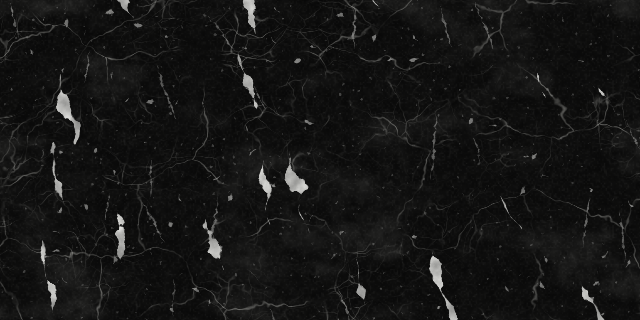
Write a Shadertoy shader that draws this texture.

```glsl
// Black marble: a dark clouded ground, a warped cellular net of hairline cracks,
// and leaning, ragged pale shards with thin slivers, chips and dust.
// Shards come from one jittered-grid function used at four sizes.

#define LEAN 0.27            // tilt of the shards from vertical, radians
#define SHARD_LENGTH 0.135   // half length of the large shards
#define SHARD_WIDTH 0.0165   // half width of the large shards
#define SHARD_CHANCE 0.8
#define HAIR_WIDTH 0.0022
#define HAIR_LIGHT 0.22
#define WARP 0.20
#define GROUND 0.027
#define CLOUD_LIGHT 0.055
#define GRAIN_LIGHT 0.045
#define CALCITE vec3(0.72, 0.72, 0.71)
#define STONE_TINT vec3(1.0, 1.0, 0.97)

float hash(vec2 p) {
    vec3 q = fract(p.xyx * 0.1031);
    q += dot(q, q.yzx + 33.33);
    return fract((q.x + q.y) * q.z);
}

vec2 hash2(vec2 p) {
    return vec2(hash(p), hash(p + 57.3));
}

float noise(vec2 p) {
    vec2 i = floor(p), f = fract(p);
    f = f * f * (3.0 - 2.0 * f);
    return mix(mix(hash(i), hash(i + vec2(1, 0)), f.x),
               mix(hash(i + vec2(0, 1)), hash(i + vec2(1, 1)), f.x), f.y);
}

float fbm(vec2 p) {
    float sum = 0.0, amp = 0.516;
    for (int i = 0; i < 5; i++) {
        sum += amp * noise(p);
        p = mat2(1.6, 1.2, -1.2, 1.6) * p + 11.7;
        amp *= 0.5;
    }
    return sum;
}

// Distance to the border between the two nearest cells
float crackDistance(vec2 p, float scale) {
    p *= scale;
    vec2 cell = floor(p), a = vec2(9.0), b = vec2(9.0);
    for (int j = -1; j <= 1; j++)
    for (int i = -1; i <= 1; i++) {
        vec2 id = cell + vec2(i, j);
        vec2 r = id + hash2(id + scale * 3.0) - p;
        if (dot(r, r) < dot(a, a)) { b = a; a = r; }
        else if (dot(r, r) < dot(b, b)) b = r;
    }
    return (dot(b, b) - dot(a, a)) / (2.0 * length(b - a) * scale);
}

float hairline(vec2 p, float scale, float width, float soft) {
    return 1.0 - smoothstep(width - soft, width + soft, crackDistance(p, scale));
}

// Coverage of tapered ragged shards scattered on a jittered grid
float shards(vec2 p, float cell, float chance, vec2 size, float spread, float soft) {
    float cover = 0.0;
    float rough = (fbm(p * 0.55 / size.x) - 0.5) * size.x * 2.4;
    vec2 home = floor(p / cell);
    for (int j = -1; j <= 1; j++)
    for (int i = -1; i <= 1; i++) {
        vec2 id = home + vec2(i, j), key = id + 91.0 * cell + 13.0;
        if (hash(key) > chance) continue;
        vec2 d = p - (id + 0.1 + 0.8 * hash2(key + 7.0)) * cell;
        float angle = LEAN + spread * (hash(key + 21.0) - 0.5);
        vec2 axis = vec2(sin(angle), -cos(angle));
        float grow = mix(0.4, 1.0, hash(key + 35.0));
        float along = dot(d, axis), across = dot(d, vec2(-axis.y, axis.x));
        float t = along / (size.y * grow);
        if (abs(t) > 1.0) continue;
        float u = along / size.x, phase = 40.0 * hash(key + 49.0);
        float bend = size.x * 2.4 * (noise(vec2(u * 0.28, phase)) - 0.5);
        float swell = smoothstep(0.2, 0.8, noise(vec2(u * 0.33 + phase, 3.7)));
        float profile = (1.0 - t * t) * mix(0.12, 1.3, swell);
        float edge = abs(across - bend) - size.x * grow * (profile - 0.05)
                   + rough * sqrt(profile);
        cover = max(cover, 1.0 - smoothstep(-soft, soft, edge));
    }
    return cover;
}

void mainImage(out vec4 fragColor, in vec2 fragCoord) {
    vec2 p = fragCoord / iResolution.y;
    float soft = max(0.0018, 0.75 / iResolution.y);

    // Clouded ground with fine grain
    float cloud = fbm(p * vec2(5.0, 8.0) + 4.0);
    float fine = fbm(p * 38.0);
    float grain = noise(p * 190.0);
    float light = GROUND + 0.035 * fine + GRAIN_LIGHT * grain * grain * grain;
    light += CLOUD_LIGHT * smoothstep(0.48, 0.8, cloud) * (0.4 + 1.2 * fine);

    // Hairline cracks, fading in and out
    vec2 bent = p + WARP * (vec2(fbm(p * 5.0), fbm(p * 5.0 + 31.0)) - 0.5);
    bent *= vec2(0.85, 1.1);
    float region = smoothstep(0.38, 0.68, fbm(p * 3.5 + 17.0));
    float fade = smoothstep(0.3, 0.7, fbm(p * 11.0 + 5.0));
    float hairs = hairline(bent, 3.3, HAIR_WIDTH, soft) * fade * 1.1;
    hairs += hairline(bent + 5.0, 7.0, HAIR_WIDTH * 0.8, soft) * region * fade;
    hairs += hairline(bent + 9.0, 15.0, HAIR_WIDTH * 0.6, soft) * region * fade * 0.6;
    light += HAIR_LIGHT * hairs * (0.5 + fine);

    // Pale mineral: large shards, slivers, chips and dust
    vec2 wavy = p + 0.1 * (bent / vec2(0.85, 1.1) - p);
    float mineral = shards(wavy, 0.3, SHARD_CHANCE, vec2(SHARD_WIDTH, SHARD_LENGTH), 0.35, soft);
    mineral = max(mineral, 0.5 * shards(wavy, 0.21, 0.5, vec2(0.0036, 0.1), 0.9, soft));
    mineral = max(mineral, 0.65 * shards(p, 0.083, 0.3, vec2(0.0055, 0.016), 6.0, soft));
    mineral = max(mineral, 0.3 * shards(p, 0.031, 0.3, vec2(0.0028, 0.006), 6.0, soft));

    vec3 calcite = CALCITE * (0.62 + 0.7 * fbm(p * 24.0 + 8.0));
    fragColor = vec4(mix(light * STONE_TINT, calcite, mineral), 1.0);
}
```
